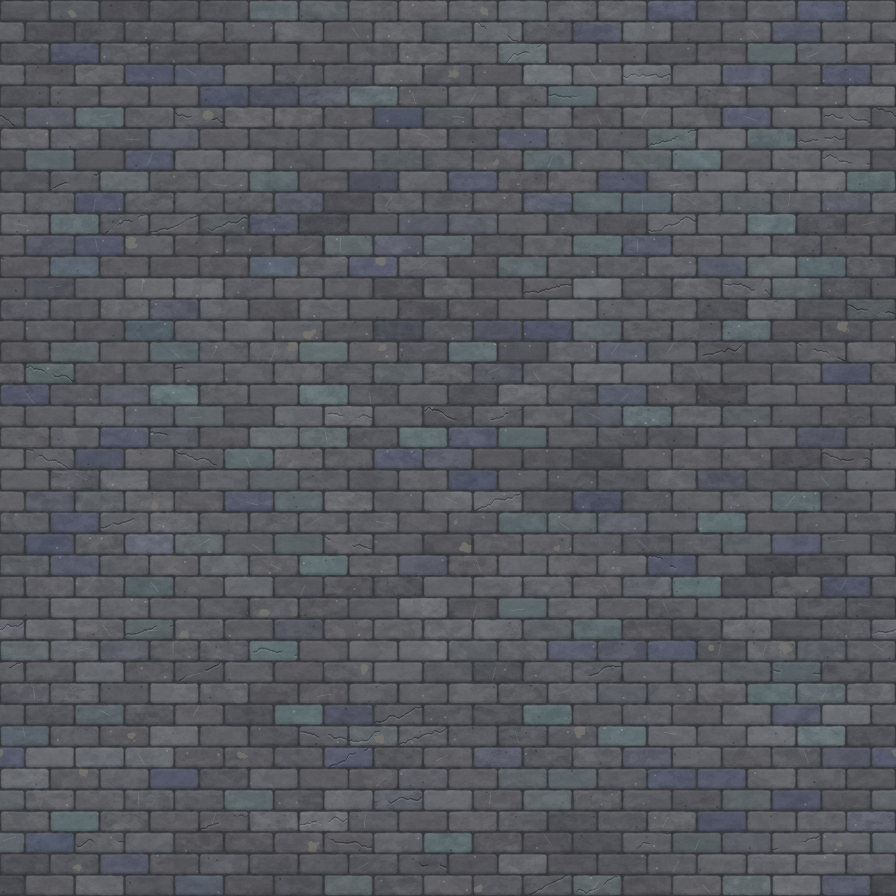
Write a three.js fragment shader that draws this texture.

```glsl
varying vec2 vUv;

float hash(vec2 p) {
  vec3 q = fract(p.xyx * vec3(0.1031, 0.1030, 0.0973));
  q += dot(q, q.yzx + 33.33);
  return fract((q.x + q.y) * q.z);
}

float noise(vec2 p) {
  vec2 i = floor(p), f = fract(p);
  f = f * f * (3.0 - 2.0 * f);
  return mix(mix(hash(i), hash(i + vec2(1.0, 0.0)), f.x),
             mix(hash(i + vec2(0.0, 1.0)), hash(i + vec2(1.0, 1.0)), f.x), f.y);
}

float fbm(vec2 p) {
  float sum = 0.0, amp = 0.53;
  for (int i = 0; i < 4; i++) {
    sum += amp * noise(p);
    p = p * 2.03 + 17.3;
    amp *= 0.5;
  }
  return sum;
}

float roundedBox(vec2 p, vec2 halfSize, float radius) {
  vec2 d = abs(p) - halfSize + radius;
  return length(max(d, 0.0)) + min(max(d.x, d.y), 0.0) - radius;
}

// Slate tone of one brick, with an occasional mineral tint
vec3 brickColor(vec2 id) {
  float tone = 0.5 * (hash(id + 3.1) + hash(id + 41.7));
  tone += 0.5 * (noise(id * vec2(0.35, 0.2)) - 0.5);
  vec3 color = mix(vec3(0.305, 0.311, 0.334), vec3(0.420, 0.432, 0.448), tone);
  color = mix(color, vec3(0.350, 0.339, 0.355), 0.55 * hash(id + 67.0));
  color = mix(color, vec3(0.365, 0.435, 0.445), 0.75 * smoothstep(0.82, 1.0, hash(id + 11.9)));
  return mix(color, vec3(0.310, 0.330, 0.415), 0.75 * smoothstep(0.84, 1.0, hash(id + 29.3)));
}

// Overlapping flat flakes of the split stone
float flakes(vec2 p, vec2 id) {
  float shade = 0.0;
  for (int i = 0; i < 4; i++) {
    vec2 seed = id * 7.3 + float(i) * 31.7;
    float n = fbm(p * vec2(1.3, 2.0) * (1.0 + 0.35 * float(i)) + seed);
    shade += (hash(seed) - 0.45) * smoothstep(0.51, 0.55, n);
  }
  return shade;
}

void main() {
  // 18 by 42 running bond, local units of one course height
  vec2 grid = vUv * vec2(18.0, 42.0);
  grid.x += 0.5 * mod(floor(grid.y) + 1.0, 2.0);
  vec2 id = floor(grid);
  id.x = mod(id.x, 18.0);
  vec2 p = (fract(grid) - 0.5) * vec2(2.333, 1.0);
  vec2 wall = vUv * vec2(42.0);

  // Worn brick outline
  float wobble = (fbm(wall * 3.5) - 0.5) * 0.06;
  float d = roundedBox(p, vec2(1.115, 0.448), 0.13) + wobble;
  float brick = 1.0 - smoothstep(-0.045, 0.05, d);

  // Stone face
  vec3 color = brickColor(id);
  color += 0.045 * flakes(p, id);
  color += 0.035 * (fbm(wall * vec2(2.0, 4.0)) - 0.5);
  color += 0.018 * (noise(wall * 14.0) - 0.5);

  // Cracks with a lit lower lip
  float slope = hash(id + 83.0) - 0.5;
  float crackY = p.y - slope * p.x - 0.5 * (fbm(vec2(p.x * 2.5, 0.0) + id * 5.1) - 0.5);
  float cracked = step(0.92, hash(id + 91.0)) * smoothstep(0.30, 0.42, noise(p * 1.7 + id * 3.0));
  color -= 0.12 * cracked * (1.0 - smoothstep(0.01, 0.055, abs(crackY)));
  color += 0.05 * cracked * (1.0 - smoothstep(0.01, 0.06, abs(crackY + 0.07)));

  // Fine pale scratches
  float angle = 6.283 * hash(id + 103.0);
  vec2 along = vec2(cos(angle), sin(angle));
  vec2 s = p - vec2(hash(id + 5.0) - 0.5, 0.4 * hash(id + 9.0) - 0.2);
  float scratch = length(s - along * clamp(dot(s, along), -0.28, 0.28));
  color += 0.065 * step(0.86, hash(id + 113.0)) * (1.0 - smoothstep(0.0, 0.045, scratch));

  // Sandy chips and tiny specks
  vec2 chipCenter = (vec2(hash(id + 127.0), hash(id + 131.0)) - 0.5) * vec2(1.8, 0.6);
  float chip = length((p - chipCenter) * vec2(0.9, 1.0)) + 0.4 * (fbm(p * 4.0 + id) - 0.5);
  float chipSize = mix(0.08, 0.27, hash(id + 137.0));
  float chipped = step(0.965, hash(id + 139.0)) * (1.0 - smoothstep(chipSize - 0.03, chipSize + 0.03, chip));
  color = mix(color, vec3(0.475, 0.462, 0.435), 0.75 * chipped);
  vec2 cell = floor(wall * 2.0);
  vec2 speckPos = 0.2 + 0.6 * vec2(hash(cell + 7.0), hash(cell + 19.0));
  float speck = 1.0 - smoothstep(0.04, 0.15, length(fract(wall * 2.0) - speckPos));
  color += 0.12 * speck * step(0.965, hash(cell + 151.0));
  color -= 0.08 * speck * step(hash(cell + 157.0), 0.03);

  // Bevel lit from above
  float rim = smoothstep(-0.17, -0.03, d);
  color += rim * (0.045 * smoothstep(0.2, 0.42, p.y) - 0.025 * smoothstep(0.2, 0.42, -p.y) - 0.015);

  // Dark recessed joints
  vec3 mortar = vec3(0.218, 0.224, 0.234) + 0.04 * (noise(wall * 6.0) - 0.5);
  gl_FragColor = vec4(mix(mortar, color, brick), 1.0);
}
```
